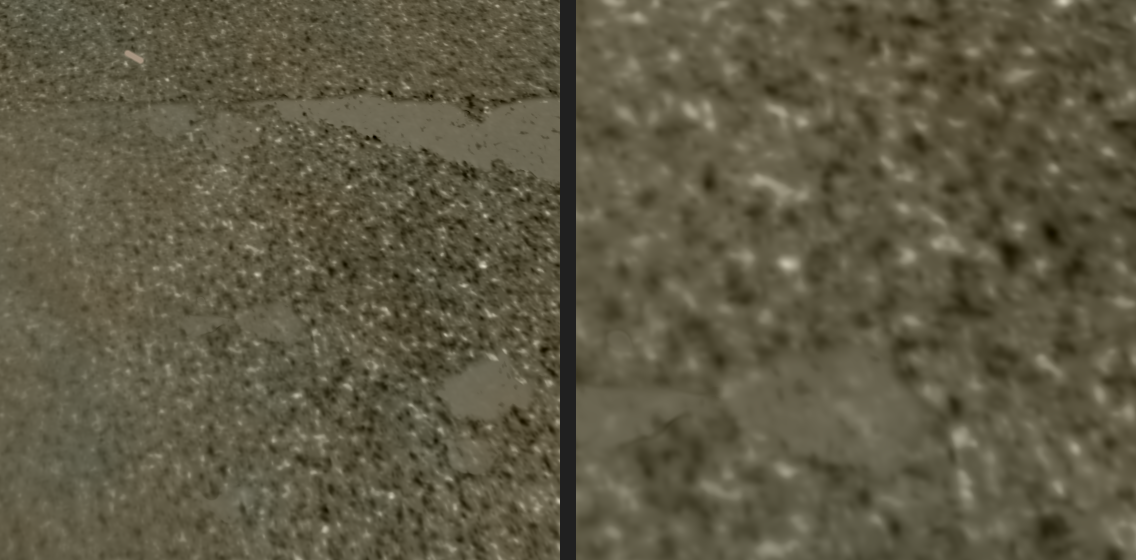
Left: the whole. Right: its middle third, enlarged.
Write a WebGL 2 fragment shader that draws this texture.

```glsl
#version 300 es
precision highp float;

#define MID_TONE vec3(0.370, 0.350, 0.268)
#define WET_TINT vec3(0.066, 0.066, 0.070)
#define GRAIN_FREQ 145.0
#define GRAIN_CONTRAST 0.150
#define GRAIN_TILT -0.6
#define HORIZON 2.4
#define BROAD_CONTRAST 0.030
#define EDGE_WARP 0.013
#define SEAM_DEPTH 0.085

uniform vec2 u_resolution;
out vec4 fragColor;

// Shallow wet hollows: centre, radii
const vec4 HOLLOWS[7] = vec4[7](
    vec4(0.87, 0.300, 0.085, 0.057), vec4(0.48, 0.425, 0.055, 0.036),
    vec4(0.37, 0.415, 0.050, 0.020), vec4(0.41, 0.755, 0.055, 0.036),
    vec4(0.30, 0.790, 0.050, 0.030), vec4(0.84, 0.185, 0.045, 0.030),
    vec4(0.40, 0.110, 0.050, 0.032));

vec3 hash3(vec2 p) {
    vec3 q = fract(p.xyx * vec3(0.1031, 0.1030, 0.0973));
    q += dot(q, q.yxz + 33.33);
    return fract((q.xxy + q.yzz) * q.zyx);
}

mat2 rotation(float angle) {
    float c = cos(angle), s = sin(angle);
    return mat2(c, s, -s, c);
}

// Signed cellular noise: one soft, stretched blob per cell
float blobNoise(vec2 p) {
    vec2 cell = floor(p);
    float sum = 0.0;
    for (int j = -1; j <= 1; j++) {
        for (int i = -1; i <= 1; i++) {
            vec2 id = cell + vec2(i, j);
            vec3 rnd = hash3(id);
            float turn = GRAIN_TILT + 1.8 * (fract(rnd.z * 17.0) - 0.5);
            vec2 d = (p - id - rnd.xy) * rotation(turn);
            sum += (2.0 * rnd.z - 1.0) * exp(-dot(d * d, vec2(3.2, 7.5)));
        }
    }
    return sum;
}

float broadNoise(vec2 p) {
    return blobNoise(p) + 0.5 * blobNoise(p * 2.1 + 31.7);
}

// Ground coordinates with finer, flatter grain towards the far side
vec2 groundPlane(vec2 uv) {
    float w = 1.0 / (HORIZON - uv.y);
    return vec2((uv.x - 0.5) * w, 1.9 * w);
}

float segmentDistance(vec2 p, vec2 a, vec2 b) {
    vec2 ab = b - a;
    return length(p - a - ab * clamp(dot(p - a, ab) / dot(ab, ab), 0.0, 1.0));
}

void main() {
    vec2 uv = gl_FragCoord.xy / u_resolution.y;
    vec2 ground = groundPlane(uv) * GRAIN_FREQ + 200.0;

    // Aggregate and slow stains
    float grain = blobNoise(ground) + 0.45 * blobNoise(ground * 1.9 + 57.0);
    float stain = broadNoise(uv * 9.0 + 11.0);
    float hue = broadNoise(uv * 5.0 + 83.0);
    vec2 warp = vec2(blobNoise(uv * 32.0 + 5.0), blobNoise(uv * 32.0 + 71.0));
    vec2 p = uv + EDGE_WARP * (2.0 * warp + 0.5 * grain);

    // Seam between the old and new surface
    float seamHeight = 0.825 - 0.05 * exp(-uv.x * 9.0)
        + 0.006 * sin(uv.x * 13.0) + 0.003 * sin(uv.x * 41.0);
    float seam = uv.y - seamHeight + 0.006 * (warp.y + grain);
    float farSide = smoothstep(-0.006, 0.010, seam);

    // Long wedge of water below the seam
    float bank = p.y - (0.815 - 0.265 * (p.x - 0.42));
    float ridge = exp(-pow((p.x - 0.88 + 0.6 * (p.y - 0.75)) / 0.035, 2.0));
    float wedge = min(-seam, bank) - 0.035 * ridge * (0.6 + warp.x);
    float wet = smoothstep(-0.003, 0.012, wedge);
    float rim = exp(-pow((wedge + 0.005) / 0.007, 2.0)) * (1.0 - farSide);
    rim *= smoothstep(0.45, 0.75, uv.x);

    // Rounded hollows
    for (int i = 0; i < 7; i++) {
        vec4 h = HOLLOWS[i];
        float depth = 1.0 - length((p - h.xy) / h.zw);
        float strength = i == 0 ? 1.0 : 0.65;
        wet = max(wet, strength * smoothstep(-0.10, 0.25, depth));
        rim += 0.35 * strength * exp(-pow((depth + 0.15) / 0.12, 2.0))
            * step(p.y, h.y + 0.01);
    }

    // Worn smooth on the left, open and dark on the right
    float rough = mix(0.35, 1.20, smoothstep(-0.05, 0.80, uv.x + 0.15 * stain));
    rough = mix(rough, 0.78, farSide);
    vec2 openSpot = (uv - vec2(0.86, 0.52)) / vec2(0.32, 0.24);
    float tone = 0.022 * (1.0 - smoothstep(0.0, 0.6, uv.x));
    tone -= 0.040 * exp(-dot(openSpot, openSpot));
    tone -= 0.022 * farSide * (1.0 - 0.5 * uv.x);
    tone += BROAD_CONTRAST * stain;

    // Grains on dry ground, only sunken pits where it is wet
    float relief = grain * rough + 0.8 * max(grain - 0.5, 0.0) * rough;
    float pits = 0.12 * grain + 0.9 * min(grain + 0.42, 0.0);
    float surface = mix(relief, pits, wet);
    vec3 color = MID_TONE + tone * (1.0 - 0.7 * wet);
    color += GRAIN_CONTRAST * surface + WET_TINT * wet;
    color += vec3(0.012, 0.0, -0.008) * hue;

    // Dark broken edges
    float crack = exp(-pow(seam / 0.005, 2.0)) * smoothstep(0.02, 0.2, uv.x);
    color -= SEAM_DEPTH * (crack + rim) * clamp(0.65 - 0.7 * grain, 0.0, 1.1);

    // Pale chip lying on the far side
    float chip = segmentDistance(uv, vec2(0.228, 0.905), vec2(0.251, 0.892));
    color = mix(color, vec3(0.66, 0.59, 0.51), 1.0 - smoothstep(0.003, 0.008, chip));

    fragColor = vec4(clamp(color, 0.0, 1.0), 1.0);
}
```
